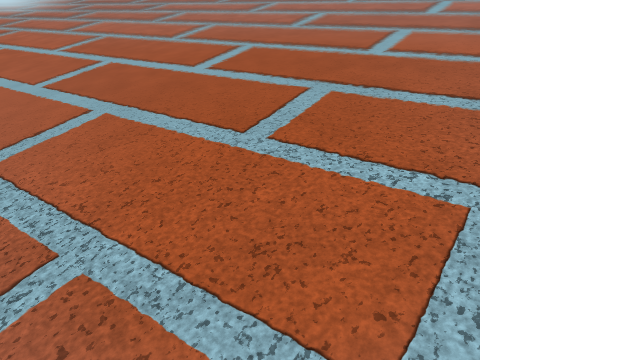
Write a Shadertoy shader that draws this texture.

```glsl
float hash(vec2 p) {
    p = fract(p * vec2(0.1031, 0.1137));
    p += dot(p, p.yx + 33.33);
    return fract((p.x + p.y) * p.x * 7.31);
}

float noise(vec2 p) {
    vec2 cell = floor(p), f = fract(p);
    f = f * f * (3.0 - 2.0 * f);
    return mix(mix(hash(cell), hash(cell + vec2(1, 0)), f.x),
               mix(hash(cell + vec2(0, 1)), hash(cell + vec2(1, 1)), f.x), f.y);
}

float fbm(vec2 p) {
    float sum = 0.0, weight = 0.5;
    for (int i = 0; i < 4; i++) {
        sum += weight * noise(p);
        p = mat2(1.6, 1.2, -1.2, 1.6) * p + 17.3;
        weight *= 0.5;
    }
    return sum / 0.9375;
}

float cross2(vec2 a, vec2 b) { return a.x * b.y - a.y * b.x; }

// Canvas point to wall coordinates: xy = brick and course, z = depth, w = magnification
vec4 wallFromCanvas(vec2 p) {
    vec2 alongCourse = vec2(-0.845, 0.977) - p;
    vec2 acrossCourse = vec2(1.713, 1.324) - p;
    vec2 offset = p - vec2(0.301, 0.700);
    float det = cross2(alongCourse, acrossCourse);
    float s = cross2(offset, acrossCourse) / det;
    float t = cross2(alongCourse, offset) / det;
    return vec4(-2.053 * s, t * (4.71 + 0.95 * t), t, 1.0 / (1.0 + s + t));
}

void mainImage(out vec4 fragColor, in vec2 fragCoord) {
    vec2 p = fragCoord / iResolution.y;
    float pixel = 1.0 / iResolution.y;
    vec4 wall = wallFromCanvas(p);
    float depth = wall.z, scale = clamp(wall.w, 0.3, 4.0);
    vec2 gradient = vec2(length(vec2(dFdx(wall.x), dFdy(wall.x))),
                         length(vec2(dFdx(wall.y), dFdy(wall.y)))) * iResolution.y;

    // Running bond with slightly ragged edges
    vec2 surface = wall.xy * vec2(3.0, 1.0) + 40.0;
    float ragged = fbm(surface * 22.0) - 0.5;
    vec2 uv = wall.xy;
    float course = floor(uv.y);
    uv.x -= 0.515 * (1.0 - mod(course, 2.0));
    vec2 brick = vec2(floor(uv.x), course);
    vec2 f = uv - brick;
    vec2 nearSide = (f - vec2(0.032, 0.080)) / gradient;
    vec2 farSide = (1.0 - f - vec2(0.032, 0.080)) / gradient;
    float wobble = ragged * 0.007 * scale;
    float inside = min(min(nearSide.x, nearSide.y), min(farSide.x, farSide.y)) + wobble;
    float lowerEdge = min(nearSide.y, farSide.x) + wobble;

    // Focus falls off with depth
    float blur = 0.6 * pixel + 0.001 + 0.006 * smoothstep(0.0, 0.7, depth);
    float brickMask = smoothstep(-blur, blur, inside);
    float detail = smoothstep(0.7, 1.8, scale);
    float grain = fbm(surface * vec2(52.0, 60.0)) - 0.5;
    float mottle = fbm(surface * 5.0) - 0.5;

    // Clay: warm in the middle, duller toward the corners and the distance
    float away = smoothstep(0.25, 0.85, length((p - vec2(0.78, 0.38)) * vec2(0.9, 1.2)));
    vec3 clay = mix(vec3(0.60, 0.29, 0.15), vec3(0.60, 0.33, 0.23), away);
    clay = mix(clay, vec3(0.60, 0.40, 0.35), 0.9 * smoothstep(0.84, 1.0, p.y));
    clay *= 1.0 + 0.06 * (hash(brick + 50.0) - 0.5) + 0.12 * mottle;
    clay *= 1.0 + 0.40 * grain * detail;
    float pits = smoothstep(0.64, 0.76, fbm(surface * 38.0 + 9.0));
    clay *= 1.0 - 0.30 * pits * detail;

    // Shaded arris on the lower and right sides
    float shadeWidth = 0.0045 * scale + blur;
    float shade = 1.0 - smoothstep(0.0, shadeWidth, lowerEdge);
    clay *= 1.0 - shade * mix(0.25, 0.62, smoothstep(0.5, 1.5, scale));

    // Sandy mortar with dark grains
    vec3 mortar = vec3(0.48, 0.62, 0.67) * (1.0 + 0.10 * mottle + 0.55 * grain * detail);
    float specks = smoothstep(0.58, 0.72, fbm(surface * 48.0 + 71.0));
    mortar *= 1.0 - 0.40 * specks * detail;

    vec3 color = mix(mortar, clay, brickMask);

    // Pale light in the far corner
    float glow = 1.0 - smoothstep(0.0, 1.0, length((p - vec2(0.0, 1.0)) / vec2(0.24, 0.05)));
    color = mix(color, vec3(0.72, 0.83, 0.88), glow);

    // Blank margin on the right
    float margin = smoothstep(-0.5 * pixel, 0.5 * pixel, p.x - 4.0 / 3.0);
    fragColor = vec4(mix(color, vec3(1.0), margin), 1.0);
}
```
